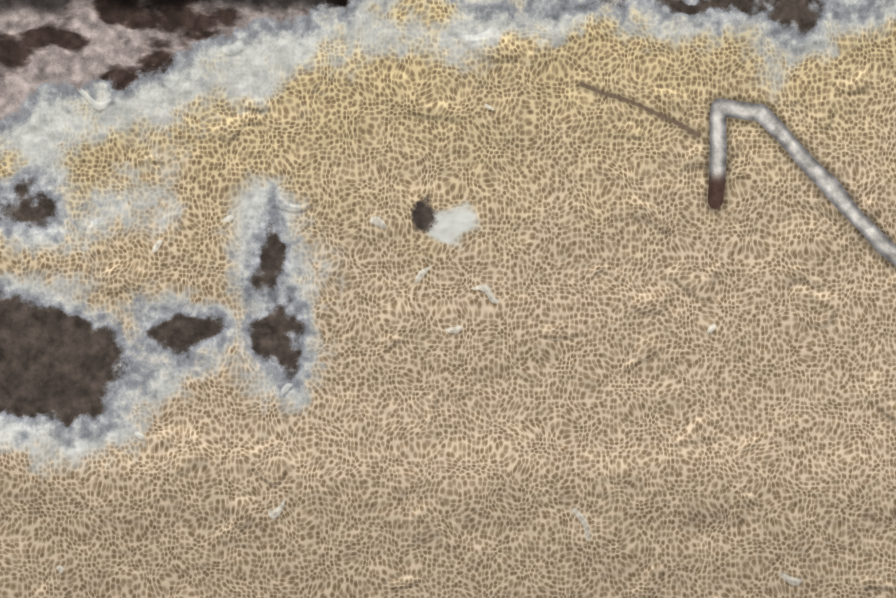
Reproduce this texture procedurally as a WebGL 2 fragment shader.

```glsl
#version 300 es
precision highp float;
// A porous tan crust creeping over old wood: cellular pores cover a lumpy
// relief lit from above, with a pale fringe around bare bark and dark hollows.
// Relief comes from value noise and scattered domes, hollows from warped ellipses.
uniform vec2 u_resolution;
out vec4 fragColor;

// Integer hash: two random values per lattice cell
vec2 hash2(vec2 cell) {
  uvec2 v = uvec2(ivec2(cell) + 4096) * 1664525u + 1013904223u;
  v.x += v.y * 1664525u;
  v.y += v.x * 1664525u;
  v ^= v >> 16u;
  v.x += v.y * 1664525u;
  v.y += v.x * 1664525u;
  v ^= v >> 16u;
  return vec2(v & 65535u) / 65535.0;
}

float noise(vec2 p) {
  vec2 i = floor(p), f = fract(p);
  f = f * f * (3.0 - 2.0 * f);
  return mix(mix(hash2(i).x, hash2(i + vec2(1, 0)).x, f.x),
             mix(hash2(i + vec2(0, 1)).x, hash2(i + vec2(1, 1)).x, f.x), f.y);
}

float fbm(vec2 p) {
  float sum = 0.0, amp = 0.5;
  for (int i = 0; i < 5; i++) {
    sum += amp * noise(p);
    p = mat2(1.6, 1.2, -1.2, 1.6) * p + 7.3;
    amp *= 0.5;
  }
  return sum;
}

// Scattered domes: x = height, y = pale crumb coverage
vec2 domes(vec2 p) {
  vec2 g = p * 9.0 + 0.5 * vec2(noise(p * 24.0), noise(p * 24.0 + 40.0));
  vec2 result = vec2(0);
  for (int k = 0; k < 9; k++) {
    vec2 cell = floor(g) + vec2(k % 3 - 1, k / 3 - 1);
    vec2 seed = hash2(cell + 300.0);
    vec2 q = g - cell - hash2(cell);
    q.y += (seed.y - 0.5) * q.x;
    float present = step(0.5, seed.x), crumb = step(0.9, seed.x);
    float r = mix(0.16 + 0.32 * seed.y, 0.13, crumb);
    float d = length(q * vec2(0.85, 1.4)) / r;
    result.x = max(result.x, present * r * 0.035 * smoothstep(1.0, 0.4, d));
    result.y = max(result.y, crumb * smoothstep(1.0, 0.65, d));
  }
  return result;
}

float relief(vec2 p) {
  float ridge = p.y - 0.19 - 0.035 * noise(p * vec2(5, 1));
  return 0.055 * fbm(p * vec2(6, 9)) + domes(p).x + 0.022 * exp(-ridge * ridge / 0.004);
}

// Pores: jittered cells, x = darkness of the nearest opening
float pores(vec2 p) {
  vec2 g = p * vec2(125, 106) + 1.6 * vec2(noise(p * 30.0), noise(p * 30.0 + 9.0));
  float dark = 0.0;
  for (int k = 0; k < 9; k++) {
    vec2 cell = floor(g) + vec2(k % 3 - 1, k / 3 - 1);
    vec2 seed = hash2(cell + 900.0);
    float d = length(g - cell - 0.15 - 0.7 * hash2(cell));
    dark = max(dark, (0.6 + 0.5 * seed.x) * smoothstep(0.66 + 0.1 * seed.y, 0.12, d));
  }
  return dark;
}

float ellipse(vec2 p, vec2 c, vec2 r) {
  return (length((p - c) / r) - 1.0) * min(r.x, r.y);
}

float segment(vec2 p, vec2 a, vec2 b) {
  vec2 pa = p - a, ba = b - a;
  return length(pa - ba * clamp(dot(pa, ba) / dot(ba, ba), 0.0, 1.0));
}

void main() {
  vec2 p = gl_FragCoord.xy / u_resolution.y;
  float px = 1.0 / u_resolution.y;
  float rough = fbm(p * 14.0), fine = fbm(p * 70.0 + 5.0);
  vec2 w = p + 0.09 * (vec2(rough, fbm(p * 14.0 + 31.0)) - 0.48);

  // Distance to bare wood: sloping bark and eroded hollows
  float bark = 0.81 + 0.34 * w.x - w.y;
  float hollow = min(ellipse(w, vec2(0.03, 0.39), vec2(0.18, 0.10)), ellipse(w, vec2(0.31, 0.44), vec2(0.05, 0.04)));
  hollow = min(hollow, min(ellipse(w, vec2(0.47, 0.44), vec2(0.032, 0.055)), ellipse(w, vec2(0.45, 0.58), vec2(0.022, 0.035))));
  hollow = min(hollow, min(ellipse(w, vec2(0.04, 0.655), vec2(0.05, 0.02)), ellipse(w, vec2(1.33, 0.99), vec2(0.035, 0.05))));
  hollow = min(hollow, ellipse(w, vec2(1.18, 1.0), vec2(0.13, 0.012)));
  float pit = ellipse(w, vec2(0.72, 0.635), vec2(0.022, 0.033));
  float bare = min(bark, hollow);

  // Porous crust with relief lighting
  float slope = (relief(p) - relief(p + vec2(-0.0016, 0.0048))) / 0.005;
  float light = 1.0 + 0.15 * clamp(slope, -1.3, 1.3) + 0.16 * (fine - 0.48);
  light *= 0.95 + 0.08 * smoothstep(0.0, 0.25, p.y);
  float yellow = smoothstep(0.35, 0.95, p.y + 0.3 * (rough - 0.5) - 0.12 * p.x);
  vec3 wall = mix(vec3(0.79, 0.715, 0.615), vec3(0.82, 0.745, 0.57), yellow);
  vec3 color = mix(wall, vec3(0.46, 0.385, 0.29), 0.8 * pores(p)) * light;

  // Pale downy fringe, bluish next to the wood, and loose crumbs
  float reach = min(bark * 0.42, hollow) + 0.10 * (rough - 0.48) + 0.05 * (fine - 0.48);
  float fringe = smoothstep(0.075, 0.02, reach);
  vec3 down = mix(vec3(0.53, 0.55, 0.59), vec3(0.75, 0.76, 0.75), smoothstep(0.0, 0.04, bare + 0.05 * (fine - 0.48)));
  color = mix(color, down * (light + 0.25 * (fine - 0.48)), 0.88 * fringe);
  float tuft = smoothstep(0.012, -0.008, ellipse(w, vec2(0.76, 0.62), vec2(0.035, 0.03)));
  color = mix(color, vec3(0.79, 0.79, 0.76) * light, max(tuft, 0.6 * domes(p).y));

  // Bare wood: cracked greyish bark, dark brown hollows
  float crack = smoothstep(0.52, 0.64, fbm(p * vec2(9, 16) + 12.0));
  vec3 barkColor = mix(vec3(0.63, 0.58, 0.56), vec3(0.27, 0.22, 0.20), crack);
  barkColor *= mix(1.0, 0.4, smoothstep(0.97, 1.0, p.y + 0.06 * (rough - 0.5)));
  vec3 wood = mix(vec3(0.31, 0.275, 0.25), barkColor, step(bark, min(hollow, pit)));
  wood *= 0.6 + 0.85 * fine;
  color = mix(color, wood, smoothstep(0.008, -0.006, min(bare, pit) + 0.02 * (fine - 0.48)));

  // Bent grey stick and a thin twig, each with a soft shadow below
  vec2 s = p + 0.012 * (vec2(noise(p * 20.0), noise(p * 20.0 + 3.0)) - 0.5);
  vec2 knee = vec2(1.27, 0.81), bend = vec2(1.205, 0.82);
  float stick = min(segment(s, vec2(1.2, 0.67), bend), min(segment(s, bend, knee), segment(s, knee, vec2(1.52, 0.545)))) - 0.014;
  float twig = segment(s, vec2(0.97, 0.862), vec2(1.17, 0.775)) - 0.003;
  color *= 1.0 - 0.3 * smoothstep(0.014, 0.0, min(stick, twig + 0.004));
  vec3 stickColor = mix(vec3(0.48, 0.47, 0.47), vec3(0.77, 0.75, 0.72), smoothstep(0.0, -0.011, stick));
  stickColor = mix(vec3(0.30, 0.23, 0.20), stickColor, smoothstep(0.69, 0.72, p.y + 0.4 * max(p.x - 1.22, 0.0) * 4.0));
  color = mix(color, stickColor * (0.65 + 0.7 * fine), smoothstep(px, -px, stick));
  color = mix(color, vec3(0.46, 0.39, 0.33), 0.8 * smoothstep(px, -px, twig));

  fragColor = vec4(clamp(color, 0.0, 1.0), 1.0);
}
```
